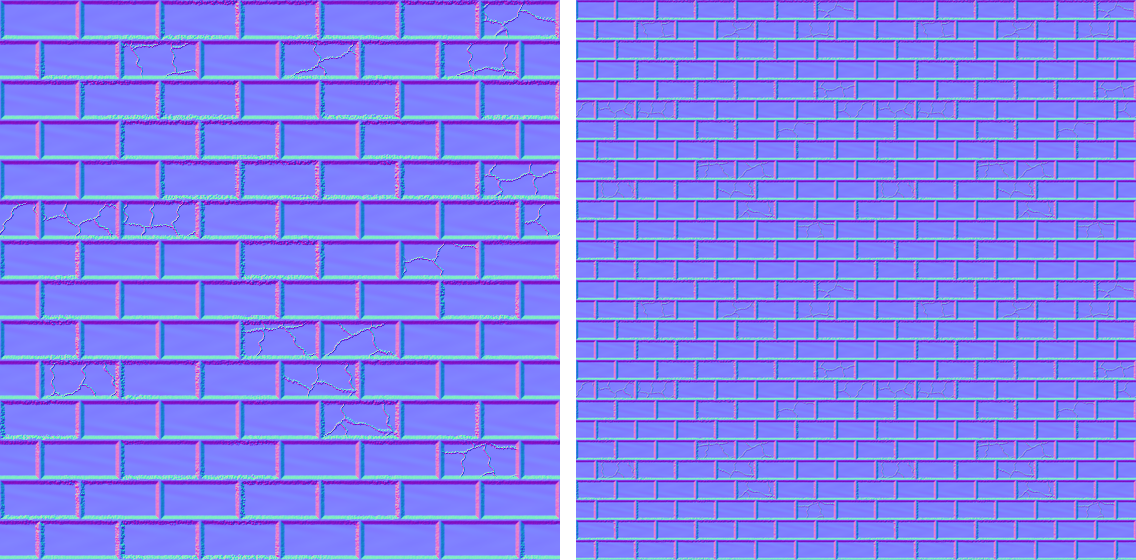
Left: one tile. Right: repeated 2 by 2.
Write a Shadertoy shader that draws this texture map.

```glsl
// Tangent-space normal map of a worn running-bond brick wall, 7 bricks by 14 courses.

vec2 hash2(vec2 p) {
    p = vec2(dot(p, vec2(127.1, 311.7)), dot(p, vec2(269.5, 183.3)));
    return fract(sin(p) * 43758.5);
}

// Wrapping cellular noise: distances to the nearest and second nearest point
vec2 cellular(vec2 p, float period) {
    vec2 cell = floor(p), nearest = vec2(8.0);
    for (int y = -1; y <= 1; y++)
    for (int x = -1; x <= 1; x++) {
        vec2 id = cell + vec2(x, y);
        float d = length(id + 0.1 + 0.8 * hash2(mod(id, period)) - p);
        nearest = d < nearest.x ? vec2(d, nearest.x) : vec2(nearest.x, min(nearest.y, d));
    }
    return nearest;
}

float wallHeight(vec2 uv) {
    // Running bond: every other course slides by half a brick
    vec2 grid = uv * vec2(7.0, 14.0);
    grid.x += 0.5 * (1.0 - mod(floor(grid.y), 2.0));
    vec2 brick = mod(floor(grid), vec2(7.0, 14.0));
    vec2 local = fract(grid);
    vec2 seed = hash2(brick + 3.7);

    // Chipped edges, stronger on some bricks and in some patches
    float coarse = cellular(uv * 90.0, 90.0).x - 0.45;
    float fine = cellular(uv * 210.0, 210.0).x - 0.45;
    float patches = cellular(uv * 9.0, 9.0).x;
    float wear = 0.1 + 0.9 * smoothstep(0.4, 0.95, 0.7 * patches + 0.5 * seed.x);
    vec2 inset = (0.5 - abs(local - 0.5)) / vec2(7.0, 14.0);
    float edge = min(inset.x, inset.y) + wear * (0.0035 * coarse + 0.0033 * fine);

    // Bevel from the mortar up to the face
    float face = smoothstep(0.0008, 0.0085, edge);
    float h = 0.0095 * face;

    // Faint undulation of the face
    h += 0.0002 * sin(6.28319 * (9.0 * uv.x + 13.0 * uv.y) + 2.0 * sin(6.28319 * 17.0 * uv.y));

    // Branching cracks on a few bricks
    if (seed.y > 0.86) {
        vec2 p = local * vec2(2.0, 1.0) * 1.15 + floor(seed * 90.0) + seed.yx * 7.0;
        p += 0.07 * vec2(coarse, fine) + 0.04 * sin(local.yx * 19.0);
        vec2 d = cellular(p, 512.0);
        h -= 0.0026 * face * (1.0 - smoothstep(0.0, 0.055, d.y - d.x));
    }
    return h;
}

void mainImage(out vec4 fragColor, in vec2 fragCoord) {
    vec2 uv = fragCoord / iResolution.xy;
    vec2 e = vec2(max(0.0008, 0.5 / iResolution.y), 0.0);

    // Slope by central differences; green points down the wall
    vec2 slope = vec2(wallHeight(uv + e.xy) - wallHeight(uv - e.xy),
                      wallHeight(uv + e.yx) - wallHeight(uv - e.yx)) / (2.0 * e.x);
    vec3 normal = normalize(vec3(-0.85 * slope.x, slope.y, 1.0));
    fragColor = vec4(0.5 + 0.5 * normal, 1.0);
}
```
